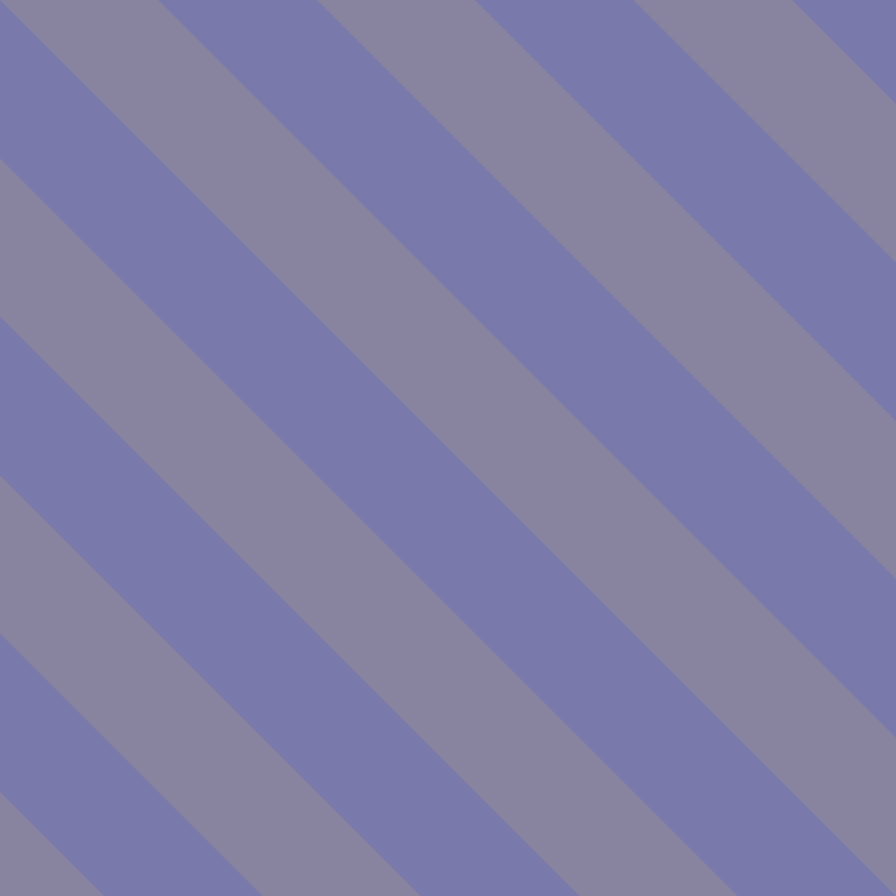
Reproduce this pattern procedurally as a Shadertoy shader.

```glsl
// Wide diagonal stripes in two muted tones, falling from upper left to lower right.

const vec3  MAUVE_GREY  = vec3(0.532, 0.512, 0.622);
const vec3  PERIWINKLE  = vec3(0.474, 0.474, 0.673);
const float PERIOD      = 0.25;  // one stripe pair, measured across the stripes
const float GREY_SHARE  = 0.5;   // part of the period filled with grey
const float EDGE_PIXELS = 0.7;   // half width of the smoothed edge

// Signed distance to the nearest grey band; bands start at multiples of PERIOD.
float bandDistance(float across) {
    float halfBand = 0.5 * GREY_SHARE;
    float phase = fract(across / PERIOD - halfBand + 0.5) - 0.5;
    return (abs(phase) - halfBand) * PERIOD;
}

void mainImage(out vec4 fragColor, in vec2 fragCoord) {
    // Centred canvas units, so one edge runs corner to corner on a square
    vec2 p = (fragCoord - 0.5 * iResolution.xy) / iResolution.y;
    float across = dot(p, vec2(sqrt(0.5)));

    // Antialiased blend of the two tones
    float soft = EDGE_PIXELS / iResolution.y;
    float blue = smoothstep(-soft, soft, bandDistance(across));
    fragColor = vec4(mix(MAUVE_GREY, PERIWINKLE, blue), 1.0);
}
```
